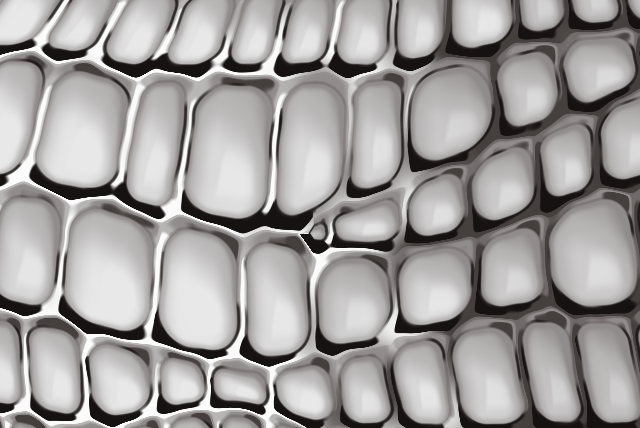
Write a Shadertoy shader that draws this texture.

```glsl
const vec3 WHITE = vec3(0.91, 0.91, 0.91);
const vec3 PEARL = vec3(0.72, 0.71, 0.71);
const vec3 ASH   = vec3(0.57, 0.55, 0.55);
const vec3 TAUPE = vec3(0.44, 0.41, 0.41);
const vec3 UMBER = vec3(0.27, 0.25, 0.24);
const vec3 BLACK = vec3(0.09, 0.07, 0.07);

const int ROWS = 6;
const float CELL_WIDTH[ROWS] = float[](0.132, 0.172, 0.150, 0.188, 0.142, 0.125);
const float LEAN_LEFT[ROWS]  = float[](0.65, 0.28, 0.00, 0.10, -0.05, -0.30);
const float LEAN_RIGHT[ROWS] = float[](-0.30, -0.22, -0.10, -0.12, -0.22, -0.30);
const vec2 GAP = vec2(0.010, 0.015);   // half gap between cells, between rows
const float WIDTH_JITTER = 0.26;
const float ROUNDNESS = 0.78;
const float BLEND = 150.0;             // sharpness of the groove bottoms
const float SLOPE_STEP = 0.0015;

struct Cell { float dist; vec2 local; float seed; };

float hash(float n) { return fract(sin(n * 91.345) * 4373.58); }

// Layered sines, about -1 to 1
float waves(vec2 p) {
    float sum = sin(p.x + 1.7 * sin(p.y * 0.8));
    sum += 0.6 * sin(p.y * 1.9 - p.x * 0.7 + 1.3);
    sum += 0.4 * sin(p.x * 2.7 + p.y * 1.3 + 4.0);
    return sum * 0.5;
}

// Height of the curved seam above row k
float seam(int k, float x) {
    float shoulder = 0.83 + 0.11 * smoothstep(0.8, 1.55, x)
                   + 0.05 * (1.0 - smoothstep(0.0, 0.35, x));
    float waist = 0.58 - 0.13 * smoothstep(-0.1, 0.68, x);
    float foot = 0.03 + 0.02 * sin(x * 9.0 + 2.8) * (1.0 - smoothstep(0.5, 0.8, x))
               - 0.04 * smoothstep(0.5, 0.9, x);
    if (k == 0) return shoulder + 0.21;
    if (k == 1) return shoulder;
    if (k == 2) return waist + 0.40 * max(x - 0.64, 0.0);
    if (k == 3) return waist - 0.03 * smoothstep(0.62, 0.75, x)
                     + 0.16 * smoothstep(0.9, 1.6, x);
    if (k == 4) return 0.28 - 0.13 * smoothstep(-0.1, 0.62, x)
                     + 0.12 * smoothstep(0.6, 1.3, x);
    return k == 5 ? foot : foot - 0.2;
}

float roundBox(vec2 q, vec2 size) {
    float r = max(min(size.x, size.y) * ROUNDNESS, 0.001);
    vec2 e = abs(q) - size + r;
    return min(max(e.x, e.y), 0.0) + length(max(e, 0.0)) - r;
}

float divider(float i, float row) {
    return i + (hash(i + row * 17.3) - 0.5) * WIDTH_JITTER;
}

// Blended distance to all cells; also reports the nearest one
float skin(vec2 p, out Cell nearest) {
    nearest = Cell(1e3, vec2(0.0), 0.0);
    p += 0.004 * vec2(waves(p.yx * 23.0), waves(p * 21.0 + 3.0));
    float total = 1e-12;
    for (int r = 0; r < ROWS; r++) {
        float row = float(r), w = CELL_WIDTH[r];
        float top = seam(r, p.x), bottom = seam(r + 1, p.x);
        float tall = 0.5 * (top - bottom) - GAP.y;
        float y = p.y - 0.5 * (top + bottom);
        float lean = mix(LEAN_LEFT[r], LEAN_RIGHT[r], p.x / 1.5);
        float u = (p.x - lean * y) / w + 0.37 * row;
        for (int j = -1; j <= 1; j++) {
            float i = floor(u) + float(j);
            float a = divider(i, row), b = divider(i + 1.0, row);
            float seed = hash(i * 3.1 + row * 7.7);
            vec2 size = vec2(0.5 * (b - a) * w - GAP.x, tall * (1.0 - 0.07 * seed));
            vec2 q = vec2((u - 0.5 * (a + b)) * w, y);
            float d = roundBox(q, size) + 4.0 * max(0.018 - tall, 0.0);
            total += exp(-BLEND * d);
            if (d < nearest.dist) nearest = Cell(d, q / max(size, 0.01), seed);
        }
    }
    return -log(total) / BLEND;
}

// Glazed pillow with a soft window reflection
vec3 glaze(Cell c, vec2 p, float shade) {
    vec2 l = c.local;
    float rim = smoothstep(-0.030, 0.0, c.dist);
    float tone = 0.10 + 0.45 * smoothstep(-0.2, 1.1, l.y + 0.35 * l.x);
    tone += 0.30 * smoothstep(0.3, 1.1, abs(l.x)) + 0.40 * rim * rim;
    tone += 0.22 * shade + 0.12 * (c.seed - 0.5) + 0.06 * waves(p * 9.0);
    float bend = l.y + 0.5 * l.x * l.x;
    float window = smoothstep(-0.15, 0.0, l.x - 0.2 * l.y) * smoothstep(0.15, 0.05, bend * 0.2 + 0.1)
                 * smoothstep(0.75, 0.5, l.x) * smoothstep(-0.8, -0.5, l.y);
    tone -= 0.12 * window;
    vec3 col = mix(WHITE, PEARL, smoothstep(0.0, 0.5, tone));
    return mix(col, ASH, smoothstep(0.45, 0.95, tone));
}

// Mirror bands chosen by the slope of the groove
vec3 chrome(vec2 slope, vec2 p, float shade) {
    float s = dot(slope, vec2(0.45, 0.85)) + 0.28 * waves(p * 17.0);
    float gloss = smoothstep(0.75, 0.2, shade + 0.3 * waves(p * 13.0 + 5.0));
    vec3 col = mix(BLACK, mix(UMBER, WHITE * 1.08, gloss), smoothstep(-0.55, -0.42, s));
    col = mix(col, mix(TAUPE, PEARL, gloss), smoothstep(0.08, 0.25, s));
    col = mix(col, ASH, smoothstep(0.4, 0.75, s));
    return mix(col, UMBER, smoothstep(0.85, 1.0, s));
}

void mainImage(out vec4 fragColor, in vec2 fragCoord) {
    vec2 p = fragCoord / iResolution.y;
    float pixel = 1.0 / iResolution.y;
    Cell cell, other;
    float field = skin(p, cell);
    vec2 slope = vec2(skin(p + vec2(SLOPE_STEP, 0.0), other),
                      skin(p + vec2(0.0, SLOPE_STEP), other)) - field;
    slope /= SLOPE_STEP;

    float shade = smoothstep(0.35, 1.35, p.x + 0.15 * waves(p * 4.0));
    vec3 col = mix(glaze(cell, p, shade), chrome(slope, p, shade),
                   smoothstep(-pixel, pixel, cell.dist));

    // Broken dark outline where glaze meets metal
    float line = smoothstep(0.0035 + pixel, 0.001, abs(cell.dist - 0.001));
    float broken = smoothstep(-0.3, 0.4, waves(p * 26.0 + 8.0) - 0.5 * slope.y);
    col = mix(col, mix(UMBER, BLACK, broken), line * (0.25 + 0.6 * broken));

    fragColor = vec4(clamp(col, 0.0, 1.0), 1.0);
}
```
